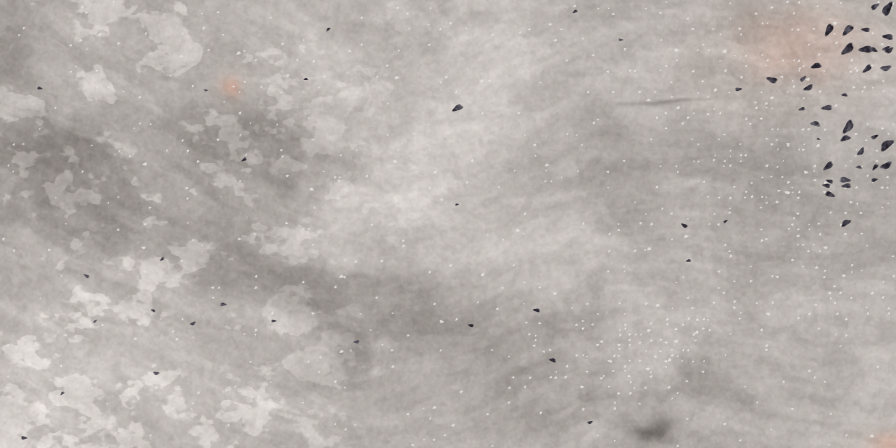
This texture is drawn by a WebGL 2 fragment shader. Its source:

```glsl
#version 300 es
precision highp float;
// Weathered pale stone: broad washes of light and shade, mottled and streaked by
// smooth cellular noise, then strewn with white specks and dark flakes.
// Each grain lives in one grid cell, whose centre decides how likely it is.
uniform vec2 u_resolution;
out vec4 fragColor;

vec2 hash2(vec2 p) {
  vec3 q = fract(p.xyx * vec3(0.1031, 0.1030, 0.0973));
  q += dot(q, q.yzx + 33.33);
  return fract((q.xx + q.yz) * q.zy);
}

vec2 rotate(vec2 p, float a) {
  float c = cos(a), s = sin(a);
  return vec2(c * p.x + s * p.y, c * p.y - s * p.x);
}

// Cellular noise: each cell's tone, blended by distance to its point
float cellTone(vec2 p) {
  vec2 id = floor(p);
  float total = 0.0, weight = 0.0;
  for (int y = -1; y <= 1; y++)
    for (int x = -1; x <= 1; x++) {
      vec2 cell = id + vec2(x, y);
      vec2 d = cell + hash2(cell + 50.0) - p;
      float w = exp(-7.0 * dot(d, d));
      total += w * hash2(cell + 91.0).x;
      weight += w;
    }
  return total / weight;
}

// Layered cellular noise, centred on zero
float mottle(vec2 p, int layers, float gain) {
  float sum = 0.0, amp = 1.0, norm = 0.0;
  for (int i = 0; i < layers; i++) {
    sum += amp * (cellTone(p) - 0.5);
    norm += amp;
    amp *= gain;
    p = rotate(p, 0.5) * 2.1 + 17.3;
  }
  return sum / norm;
}

// Soft tilted ellipse
float wash(vec2 p, vec2 centre, vec2 radius, float tilt) {
  vec2 q = rotate(p - centre, tilt) / radius;
  return exp(-dot(q, q));
}

vec2 cellCentre(vec2 p, float cells) {
  return (floor(p * cells) + 0.5) / cells;
}

// Coverage of one jittered grain per cell; halfSize is in cell units
float grain(vec2 p, float cells, vec2 halfSize, float tilt, float density, float seed) {
  vec2 id = floor(p * cells);
  vec2 h = hash2(id + seed), k = hash2(id + seed + 37.0);
  vec2 size = halfSize * mix(0.5, 1.0, h.y);
  vec2 q = fract(p * cells) - 0.5 - (k - 0.5) * (1.0 - 2.0 * halfSize.x);
  q = rotate(q, tilt + (k.x - 0.5) * 1.3) / size;
  float wobble = 0.14 * sin(3.0 * atan(q.y, q.x) + 6.3 * k.y);
  float d = (length(q) - 0.86 + wobble) * size.y / cells;
  float edge = 0.7 / u_resolution.y;
  return (1.0 - smoothstep(-edge, edge, d)) * step(h.x, density);
}

float flakeDensity(vec2 p) {
  return 0.85 * wash(p, vec2(1.95, 0.90), vec2(0.11, 0.08), 0.3)
       + 0.75 * wash(p, vec2(1.91, 0.65), vec2(0.09, 0.11), 0.0);
}

float speckDensity(vec2 p) {
  return 0.025 + 0.13 * wash(p, vec2(1.72, 0.70), vec2(0.26, 0.32), 0.0)
       + 0.20 * wash(p, vec2(1.40, 0.22), vec2(0.20, 0.09), 0.2);
}

// Large-scale light and shade
float washes(vec2 p) {
  float shade = 0.12 * wash(p, vec2(0.56, 0.67), vec2(0.24, 0.10), -0.1)
    + 0.11 * wash(p, vec2(0.07, 0.60), vec2(0.20, 0.15), 0.0)
    + 0.12 * wash(p, vec2(0.66, 0.37), vec2(0.62, 0.09), -0.33)
    + 0.09 * wash(p, vec2(0.02, 0.92), vec2(0.20, 0.10), 0.0)
    + 0.05 * wash(p, vec2(1.50, 0.63), vec2(0.25, 0.12), 0.1)
    + 0.05 * wash(p, vec2(1.90, 0.48), vec2(0.25, 0.16), 0.2)
    + 0.07 * wash(p, vec2(1.50, 0.07), vec2(0.30, 0.05), 0.0);
  float light = 0.06 * wash(p, vec2(1.05, 0.82), vec2(0.28, 0.20), 0.4)
    + 0.07 * wash(p, vec2(1.08, 0.51), vec2(0.48, 0.09), -0.35)
    + 0.08 * wash(p, vec2(0.15, 0.14), vec2(0.45, 0.13), -0.2)
    + 0.05 * wash(p, vec2(0.60, 0.95), vec2(0.15, 0.10), 0.0);
  return light - shade;
}

void main() {
  vec2 p = gl_FragCoord.xy / u_resolution.y;
  vec2 warp = vec2(mottle(p * 5.0, 3, 0.6), mottle(p * 5.0 + 40.0, 3, 0.6));
  vec2 along = rotate(p + 0.05 * warp, mix(-0.4, -0.1, smoothstep(0.6, 1.4, p.x)));

  // Stone body: washes, clouds, brushed streaks and fine grit
  float tone = 0.718 + washes(p + 0.22 * warp);
  tone += 0.15 * mottle(p * 6.0 + warp, 5, 0.7);
  tone += 0.13 * mottle(along * vec2(5.0, 22.0), 3, 0.7);
  tone += 0.07 * mottle(p * 75.0, 2, 0.9);

  // Chalky patches, strongest on the left
  float chalk = smoothstep(0.04, 0.13, mottle(p * vec2(9.0, 12.0) + 7.0, 4, 0.65));
  tone += 0.10 * chalk * (1.0 - smoothstep(0.4, 1.2, p.x));

  // Hairline scratch and sooty smudge
  tone -= 0.14 * wash(p + 0.02 * warp, vec2(1.48, 0.77), vec2(0.09, 0.005), 0.06);
  tone -= 0.20 * wash(p + 0.08 * warp, vec2(1.44, 0.045), vec2(0.05, 0.015), -0.2);
  vec3 colour = tone - vec3(0.0, 0.025, 0.042);

  // Rust stains
  float rust = 0.45 * wash(p + 0.1 * warp, vec2(1.80, 0.87), vec2(0.15, 0.08), 0.2)
    + 0.8 * wash(p + 0.05 * warp, vec2(0.51, 0.81), vec2(0.018, 0.025), 0.0)
    + 0.7 * wash(p, vec2(1.99, 0.01), vec2(0.05, 0.025), 0.0);
  colour += rust * vec3(0.09, -0.04, -0.09);

  // White specks, then dark flakes
  float specks = max(grain(p, 85.0, vec2(0.32, 0.24), 0.5, speckDensity(cellCentre(p, 85.0)), 11.0),
                     grain(p, 48.0, vec2(0.26, 0.18), 0.2, 0.4 * speckDensity(cellCentre(p, 48.0)), 23.0));
  colour = mix(colour, vec3(0.90, 0.89, 0.88), 0.85 * specks);
  float flakes = max(grain(p, 23.0, vec2(0.44, 0.22), 0.45, flakeDensity(cellCentre(p, 23.0)), 5.0),
                     grain(p, 31.0, vec2(0.42, 0.22), 0.3, 0.6 * flakeDensity(cellCentre(p, 31.0)), 71.0));
  flakes = max(flakes, grain(p, 27.0, vec2(0.22, 0.12), 0.1, 0.016, 83.0));
  vec3 flakeColour = vec3(0.22, 0.21, 0.25) + 0.35 * mottle(p * 90.0, 2, 0.6);
  fragColor = vec4(mix(colour, flakeColour, 0.93 * flakes), 1.0);
}
```
